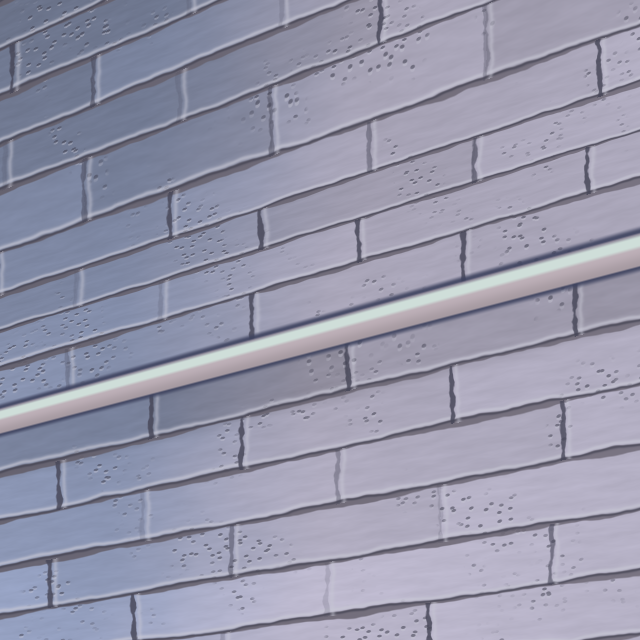
A WebGL 2 fragment shader for this texture:

```glsl
#version 300 es
precision highp float;

#define COURSES 13.57
#define BRICKS 3.92
#define FAN 0.33
#define TILT 0.155
#define RECEDE 0.25
#define PIPE_AT 0.342
#define PIPE_HALF 0.0195
#define BED_JOINT 0.0046
#define HEAD_JOINT 0.0034
#define SOFT 0.0016
#define TONE_VARIATION 0.09

uniform vec2 u_resolution;
out vec4 outColor;

const float TAU = 6.28318;
const vec3 BLUE_PAINT = vec3(0.51, 0.55, 0.66);
const vec3 LILAC_PAINT = vec3(0.67, 0.655, 0.73);
const vec3 MORTAR = vec3(0.43, 0.41, 0.46);
const vec3 CREVICE = vec3(0.25, 0.25, 0.31);
const vec3 RIM = vec3(0.78, 0.78, 0.83);
const vec3 PIPE_BODY = vec3(0.70, 0.65, 0.68);
const vec3 PIPE_SHINE = vec3(0.81, 0.87, 0.85);
const vec3 PIPE_SHADOW = vec3(0.24, 0.26, 0.37);

float hash(vec2 p) {
  p = fract(p * vec2(0.1031, 0.1173));
  p += dot(p, p.yx + 33.33);
  return fract((p.x + p.y) * p.x * 17.0);
}

// Layered sines, about -1 to 1
float waves(vec2 p) {
  float sum = 0.0, amp = 0.5;
  for (int i = 0; i < 4; i++) {
    sum += amp * sin(p.x + 1.3 * sin(p.y)) * cos(p.y + 0.7 * sin(p.x));
    p = mat2(1.6, 1.1, -1.1, 1.6) * p + 2.7;
    amp *= 0.6;
  }
  return sum;
}

// Cellular noise: distance to the nearest scattered point
float cells(vec2 p) {
  vec2 cell = floor(p);
  float nearest = 2.0;
  for (int j = -1; j <= 1; j++)
    for (int i = -1; i <= 1; i++) {
      vec2 c = cell + vec2(i, j);
      vec2 point = c + vec2(hash(c + 50.0), hash(c + 91.0));
      nearest = min(nearest, length(p - point));
    }
  return nearest;
}

float line(float d, float halfWidth) {
  return 1.0 - smoothstep(halfWidth - SOFT, halfWidth + SOFT, abs(d));
}

float glow(float d, float width) {
  return exp(-d * d / (width * width));
}

void main() {
  vec2 p = gl_FragCoord.xy / u_resolution;

  // Perspective: courses fan out to the right, bricks lengthen
  float bed = (p.y - TILT * p.x) / (1.0 + FAN * p.x);
  float v = bed - 0.022 * sin(TAU * clamp((bed - 0.29) / 0.4, 0.0, 1.0));
  v = (v + 0.0022 * waves(p * vec2(22.0, 30.0))) * COURSES + 0.5;
  float row = floor(v);
  float u = BRICKS * p.x / (1.0 + RECEDE * p.x) - 0.276;
  u -= 0.5 * (1.0 - mod(row, 2.0)) + 0.025 * row;
  u += 0.012 * waves(p * vec2(20.0, 45.0) + row);
  vec2 brick = vec2(floor(u), row);
  vec2 joint = floor(vec2(u, v) + 0.5);
  vec2 size = vec2(pow(1.0 + RECEDE * p.x, 2.0) / BRICKS, (1.0 + FAN * p.x) / COURSES);
  vec2 d = (vec2(u, v) - joint) * size;

  // Paint: cool at left, warmer at right, streaked along the courses
  float warm = smoothstep(-0.24, 0.16, p.x - 0.34 - 0.12 * p.y + 0.04 * waves(p * 9.0));
  float light = mix(mix(1.14, 1.03, p.x), mix(0.84, 1.0, p.x), p.y);
  light += TONE_VARIATION * (hash(brick + 20.0) - 0.5);
  light += 0.035 * waves(vec2(u * 9.0, v * 14.0) + row);
  light -= 0.13 * smoothstep(0.24, 0.27, bed) * step(bed, PIPE_AT);
  vec3 color = mix(BLUE_PAINT, LILAC_PAINT, warm) * light;

  // Pits and paint flecks in rough patches
  vec2 grain = vec2(p.x * 48.0, v * 7.0);
  float rough = smoothstep(0.1, 0.5, waves(p * 13.0 + 4.0));
  float pit = rough * (1.0 - smoothstep(0.1, 0.24, cells(grain)));
  float fleck = rough * (1.0 - smoothstep(0.1, 0.24, cells(grain + vec2(0.0, 0.25))));
  color = mix(color, RIM, 0.4 * fleck);
  color = mix(color, CREVICE, 0.55 * pit);

  // Bed joints: uneven mortar, dark upper lip, pale paint edge
  float wear = waves(vec2(p.x * 14.0 + joint.y * 5.3, joint.y * 2.1));
  float bedHalf = BED_JOINT * clamp(0.85 + 1.0 * wear, 0.3, 1.7);
  color = mix(color, RIM, 0.65 * glow(d.y - bedHalf - 0.004, 0.0032));
  color = mix(color, MORTAR * mix(0.9, 1.05, p.x), 0.9 * line(d.y, bedHalf));
  color = mix(color, CREVICE, 0.65 * glow(d.y - bedHalf * 0.7, 0.0022));

  // Head joints: some open, others nearly painted shut
  float open = mix(0.2, 1.0, smoothstep(0.15, 0.6, hash(vec2(joint.x, row) + 70.0)));
  float chip = 1.0 + 0.8 * waves(p * vec2(60.0, 75.0));
  color = mix(color, RIM, 0.45 * glow(d.x - 0.009, 0.0035));
  color = mix(color, CREVICE * 1.12, 0.85 * open * line(d.x, HEAD_JOINT * chip));

  // Pipe with shine on top and shadow on both sides
  float t = (bed - PIPE_AT) / PIPE_HALF;
  float aa = max(fwidth(t), 0.06);
  float shadow = smoothstep(-1.45, -1.05, t) * (1.0 - smoothstep(1.12, 1.5, t));
  vec3 pipe = mix(PIPE_BODY * 0.93, PIPE_BODY * 1.06, smoothstep(-1.0, 0.1, t));
  pipe = mix(pipe, PIPE_SHINE, smoothstep(0.0, 0.3, t));
  pipe = mix(pipe, MORTAR * 1.3, smoothstep(0.7, 1.0, t));
  color = mix(color, PIPE_SHADOW, 0.9 * shadow);
  color = mix(color, pipe, 1.0 - smoothstep(1.0 - aa, 1.0 + aa, abs(t)));

  outColor = vec4(color, 1.0);
}
```
